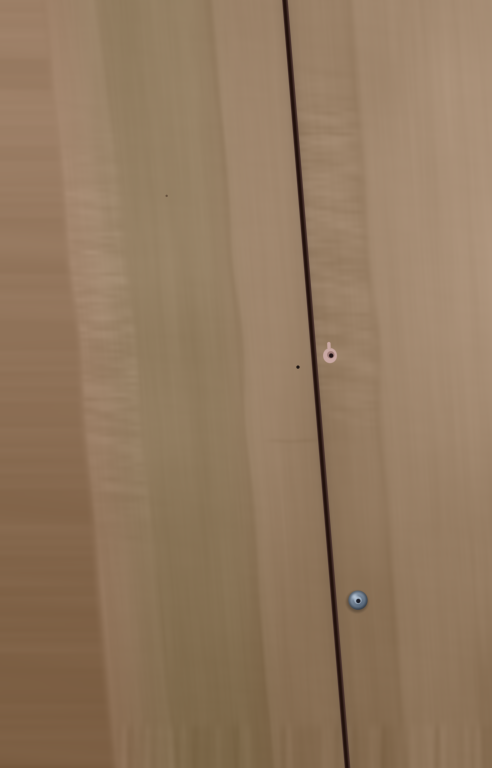
A Shadertoy shader for this texture:

```glsl
// Two pale veneer panels divided by a slanted dark seam, with two small fittings.
// Grain follows a sheared coordinate; layered value noise adds streaks, curl
// and mottling, while smooth distance functions draw the seam and hardware.
#define DARK_WOOD vec3(0.455, 0.355, 0.243)
#define LIGHT_WOOD vec3(0.682, 0.582, 0.488)
#define SEAM_TOP 0.3710
#define SEAM_SLOPE 0.0815
#define SEAM_HALF 0.0036
#define GRAIN_GAIN 0.17
#define CURL_GAIN 0.26
#define WASHER_POS vec2(0.4297, 0.5370)
#define SCREW_POS vec2(0.4661, 0.2185)

float hash(vec2 p) {
    vec3 q = fract(vec3(p.xyx) * 0.1031);
    q += dot(q, q.yzx + 33.33);
    return fract((q.x + q.y) * q.z);
}

float noise(vec2 p) {
    vec2 i = floor(p), f = fract(p);
    f = f * f * (3.0 - 2.0 * f);
    return mix(mix(hash(i), hash(i + vec2(1, 0)), f.x),
               mix(hash(i + vec2(0, 1)), hash(i + vec2(1, 1)), f.x), f.y);
}

float window(float x, float a, float b, float soft) {
    return smoothstep(a - soft, a + soft, x) * (1.0 - smoothstep(b - soft, b + soft, x));
}

float disc(vec2 p, float r, float aa) {
    return 1.0 - smoothstep(r - aa, r + aa, length(p));
}

float capsule(vec2 p, vec2 a, vec2 b) {
    vec2 d = b - a;
    return length(p - a - d * clamp(dot(p - a, d) / dot(d, d), 0.0, 1.0));
}

// Brightness of the veneer: s runs across the grain, seam is signed distance
float woodTone(vec2 p, float s, float seam) {
    float right = smoothstep(-0.002, 0.002, seam);
    float tone = mix(0.17, 0.60, smoothstep(-0.05, 0.68, p.y));
    tone -= 0.05 * smoothstep(0.75, 1.0, p.y);

    // Broad veneer strips
    float wobble = 0.006 * (noise(vec2(3.0, p.y * 9.0)) - 0.5);
    float g = s + wobble;
    tone += 0.11 * window(g, 0.061, 0.128 + 0.015 * (1.0 - p.y), 0.005);
    tone += 0.12 * smoothstep(0.275, 0.282, g) * (1.0 - right);
    tone += right * (0.08 + 0.09 * smoothstep(0.454, 0.466, g));
    tone += right * 0.15 * smoothstep(0.46, 0.64, p.x) * smoothstep(0.0, 0.6, p.y);
    tone -= 0.07 * exp(-pow((g - 0.457) / 0.006, 2.0));
    tone -= 0.05 * exp(-pow((g - 0.274) / 0.005, 2.0));

    // Long fibres, mottling and short cross-grain curl
    float fibres = 0.5 * noise(vec2(s * 42.0, p.y * 2.2))
                 + 0.3 * noise(vec2(s * 120.0, p.y * 5.0))
                 + 0.2 * noise(vec2(s * 300.0, p.y * 18.0));
    tone += GRAIN_GAIN * (fibres - 0.5);
    tone += 0.10 * (noise(p * vec2(14.0, 9.0)) - 0.5);
    float curl = 0.6 * noise(vec2(s * 22.0, p.y * 95.0 + s * 14.0))
               + 0.4 * noise(vec2(s * 45.0, p.y * 210.0)) - 0.5;
    float curlArea = window(g, 0.061, 0.135, 0.008) * window(p.y, 0.36, 0.78, 0.12)
                   + right * window(g, 0.36, 0.455, 0.01) * window(p.y, 0.47, 0.87, 0.08);
    tone += CURL_GAIN * curl * (0.12 + curlArea);

    // Thin cross-grain marks
    float bend = 0.004 * noise(vec2(p.x * 45.0, 2.0));
    tone -= 0.12 * exp(-pow((p.y + bend - 0.829) / 0.003, 2.0)) * window(p.x, 0.39, 0.46, 0.012);
    tone -= 0.10 * exp(-pow((p.y + bend - 0.482) / 0.003, 2.0)) * window(p.x, 0.11, 0.17, 0.012);
    tone -= 0.09 * exp(-pow((p.y + bend - 0.429) / 0.003, 2.0)) * window(p.x, 0.35, 0.41, 0.012);

    // Sideways streaks at the left and upright streaks along the bottom
    float streaks = noise(vec2(p.x * 2.0, p.y * 38.0 + p.x * 3.0)) * 0.6
                  + noise(vec2(p.x * 3.0, p.y * 150.0)) * 0.4 - 0.5;
    float leftTone = mix(0.04, 0.62, smoothstep(-0.05, 0.95, p.y)) + 0.17 * streaks;
    tone = mix(leftTone, tone, smoothstep(0.052, 0.068, g));
    float foot = (1.0 - smoothstep(0.045, 0.065, p.y)) * smoothstep(0.14, 0.16, p.x);
    return tone + foot * 0.20 * (noise(vec2(p.x * 130.0, 7.0)) - 0.5);
}

void mainImage(out vec4 fragColor, in vec2 fragCoord) {
    vec2 p = fragCoord / iResolution.y;
    float aa = 0.8 / iResolution.y;
    float drop = 1.0 - p.y;
    float s = p.x - drop * (0.095 - 0.047 * p.x);
    float seam = p.x - SEAM_TOP - SEAM_SLOPE * drop;

    vec3 col = mix(DARK_WOOD, LIGHT_WOOD, woodTone(p, s, seam));
    col += vec3(0.012, -0.003, 0.0) * (1.0 - smoothstep(0.05, 0.12, s));
    col += vec3(-0.012, 0.004, -0.006) * window(s, 0.12, 0.27, 0.04);

    // Seam with a dark groove and a reddish edge
    col *= 1.0 - 0.13 * exp(-abs(seam) / 0.006);
    vec3 groove = mix(vec3(0.13, 0.065, 0.045), vec3(0.28, 0.19, 0.17),
                      smoothstep(0.0005, SEAM_HALF, abs(seam + 0.0006)));
    col = mix(col, groove, 1.0 - smoothstep(SEAM_HALF - aa, SEAM_HALF + aa, abs(seam)));

    // Pale teardrop washer
    vec2 w = p - WASHER_POS;
    float drip = capsule(w, vec2(-0.001, 0.004), vec2(-0.0015, 0.0155)) - 0.0022;
    float washer = min(length(w * vec2(1.0, 0.92)) - 0.0090, drip);
    col = mix(col, vec3(0.79, 0.66, 0.64), 1.0 - smoothstep(-aa, aa, washer));
    col = mix(col, vec3(0.56, 0.42, 0.40), 0.7 * disc(w - vec2(0.001, 0.001), 0.0048, aa));
    col = mix(col, vec3(0.12, 0.07, 0.08), disc(w - vec2(0.0015, 0.0), 0.0028, aa));

    // Blue-grey domed screw
    vec2 k = p - SCREW_POS;
    col *= 1.0 - 0.25 * disc(k + vec2(0.001, 0.002), 0.0140, 0.003);
    vec3 metal = vec3(0.43, 0.49, 0.56) + 10.0 * dot(k, vec2(-0.5, 0.8));
    metal += 0.22 * disc(k - vec2(-0.004, 0.004), 0.003, 0.003);
    metal *= 1.0 - 0.35 * smoothstep(0.008, 0.0125, length(k));
    col = mix(col, metal, disc(k, 0.0125, aa));
    col = mix(col, vec3(0.73, 0.79, 0.85), 0.6 * disc(k, 0.0048, aa));
    col = mix(col, vec3(0.10, 0.11, 0.15), disc(k - vec2(0.0005, -0.001), 0.0028, aa));

    // Pin hole and faint speck
    col = mix(col, vec3(0.11, 0.08, 0.07), disc(p - vec2(0.388, 0.522), 0.0021, aa));
    col = mix(col, vec3(0.30, 0.22, 0.16), 0.7 * disc(p - vec2(0.217, 0.745), 0.0014, aa));
    fragColor = vec4(clamp(col, 0.0, 1.0), 1.0);
}
```
